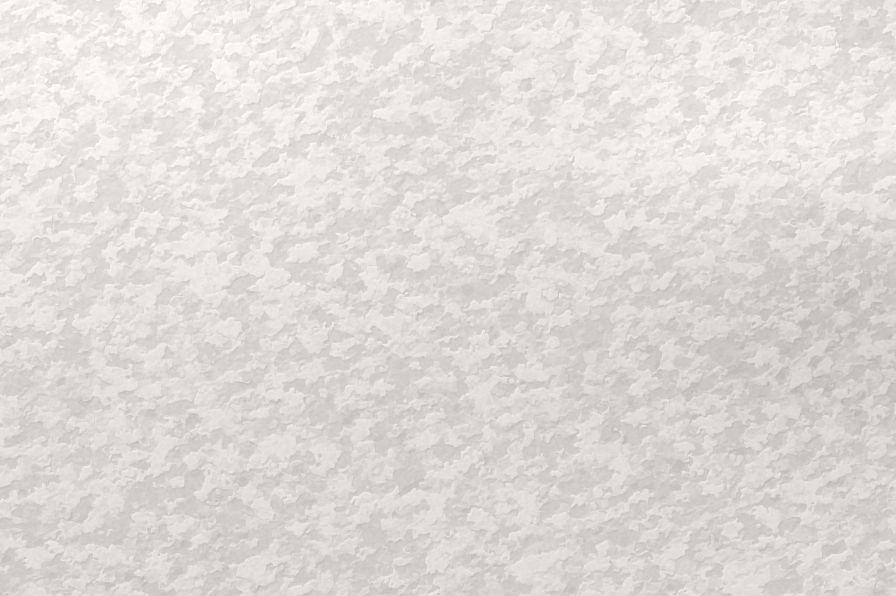
A Shadertoy shader for this texture:

```glsl
vec3 hash3(vec2 cell) {
    vec3 h = fract(cell.xyx * vec3(0.1031, 0.1030, 0.0973));
    h += dot(h, h.yxz + 33.33);
    return fract((h.xxy + h.yzz) * h.zyx);
}

// Soft-edged cellular noise: every cell holds one random tone
float flakes(vec2 p, float sharpness) {
    vec2 cell = floor(p);
    float sum = 0.0, total = 0.0;
    for (int y = -1; y <= 1; y++)
    for (int x = -1; x <= 1; x++) {
        vec2 id = cell + vec2(x, y);
        vec3 rnd = hash3(id + 200.0);
        vec2 d = id + rnd.xy - p;
        float weight = exp(-sharpness * dot(d, d));
        sum += weight * rnd.z;
        total += weight;
    }
    return sum / max(total, 1e-9);
}

// Ragged, slightly rising chips in two sizes
float chipHeight(vec2 p) {
    vec2 q = mat2(0.94, -0.34, 0.34, 0.94) * p;
    vec2 ragged = vec2(flakes(q * 110.0, 6.0), flakes(q * 110.0 + 57.0, 6.0)) - 0.5;
    q += ragged * vec2(0.018, 0.012);
    float large = flakes(q * vec2(36.0, 58.0), 12.0);
    float small = flakes(q * vec2(75.0, 115.0) + 31.0, 10.0);
    return smoothstep(0.22, 0.78, 0.58 * large + 0.42 * small);
}

float glow(vec2 uv, vec2 center, vec2 size) {
    vec2 d = (uv - center) / size;
    return exp(-dot(d, d));
}

// Broad light falling from the upper left
float softLight(vec2 uv) {
    float light = 0.832 + 0.06 * smoothstep(0.3, 1.0, uv.y);
    light += 0.035 * glow(uv, vec2(0.1, 0.95), vec2(0.4, 0.3));
    light += 0.035 * glow(uv, vec2(0.85, 0.77), vec2(0.22, 0.13));
    light += 0.02 * glow(uv, vec2(0.0, 0.55), vec2(0.5, 0.3));
    light -= 0.02 * glow(uv, vec2(0.5, 0.8), vec2(0.14, 0.15));
    light -= 0.045 * glow(uv, vec2(0.98, 0.45), vec2(0.25, 0.2));
    light -= 0.02 * glow(uv, vec2(1.0, 1.0), vec2(0.12, 0.12));
    return light;
}

void mainImage(out vec4 fragColor, in vec2 fragCoord) {
    vec2 uv = fragCoord / iResolution.xy;
    vec2 p = fragCoord / iResolution.y;

    // Chip tone and the lit or shaded rims of the chips
    float height = chipHeight(p);
    float relief = height - chipHeight(p + vec2(-0.002, 0.003));
    float grain = flakes(p * vec2(210.0, 260.0), 8.0) - 0.5;

    // Sparse darker pits
    vec2 tilted = mat2(0.88, -0.48, 0.48, 0.88) * p;
    float pit = smoothstep(0.84, 0.94, flakes(tilted * vec2(55.0, 90.0) + 91.0, 14.0));

    float tone = softLight(uv);
    tone += 0.075 * (height - 0.5) + 0.035 * relief + 0.028 * grain - 0.03 * pit;
    vec3 warmWhite = vec3(1.022, 1.0, 0.988);
    fragColor = vec4(clamp(tone * warmWhite, 0.0, 1.0), 1.0);
}
```
